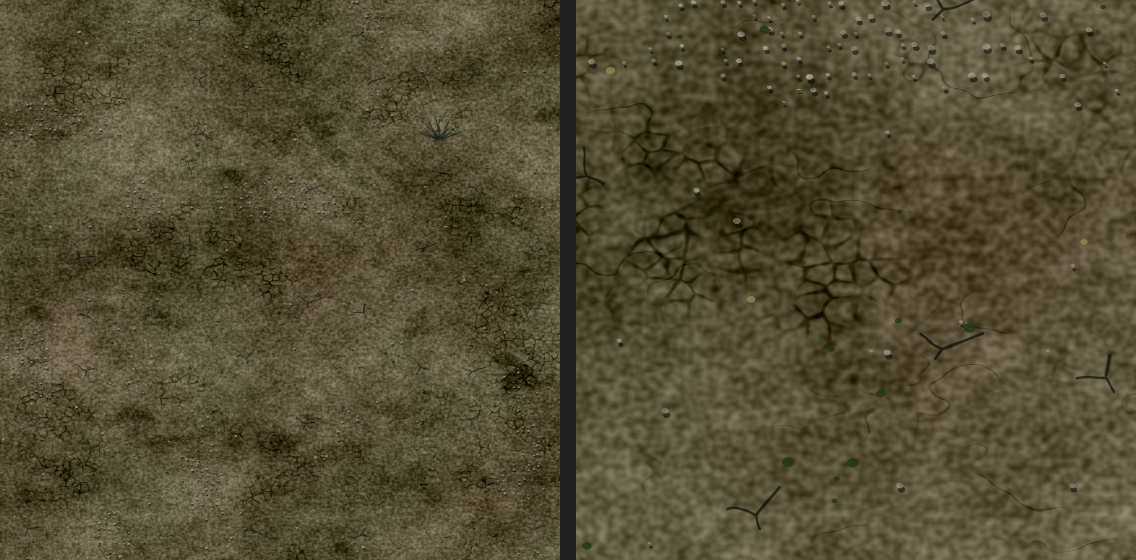
Left, the full canvas; right, a detail of the centre.
Write a Shadertoy shader that draws this texture.

```glsl
// Dry olive-brown ground: broad cloudy stains, fine grit and patches of cracked mud.
// Gradient noise sets the tone, Voronoi borders draw the cracks, and hashed grids
// scatter pebbles, pale flecks, small leaves and twigs; one grass tuft is added.
#define DARK_EARTH vec3(0.20, 0.175, 0.075)
#define LIGHT_EARTH vec3(0.47, 0.44, 0.345)
#define BASE_TONE 0.55
#define STAIN_CONTRAST 0.64
#define MOTTLE_CONTRAST 0.32
#define GRIT_CONTRAST 0.46
#define CRACK_CELLS vec2(62.0, 76.0)
#define CRACK_DEPTH 0.55
#define PEBBLE_COLOR vec3(0.56, 0.55, 0.48)
#define FLECK_COLOR vec3(0.60, 0.55, 0.34)
#define LEAF_COLOR vec3(0.13, 0.21, 0.08)
#define TUFT_POSITION vec2(0.785, 0.752)

const float TAU = 6.28318;

// Two random values in 0..1 for each lattice point
vec2 hash2(vec2 cell) {
    uvec2 v = uvec2(ivec2(cell)) * 1664525u + 1013904223u;
    for (int i = 0; i < 2; i++) {
        v.x += v.y * 1664525u;
        v.y += v.x * 1664525u;
        v ^= v >> 16u;
    }
    return vec2(v & 0xffffu) / 65535.0;
}

float cornerSlope(vec2 cell, vec2 offset) {
    float angle = TAU * hash2(cell).x;
    return dot(vec2(cos(angle), sin(angle)), offset);
}

float gradientNoise(vec2 p) {
    vec2 i = floor(p), f = p - i, e = vec2(1.0, 0.0);
    vec2 w = f * f * f * (f * (f * 6.0 - 15.0) + 10.0);
    float low = mix(cornerSlope(i, f), cornerSlope(i + e, f - e), w.x);
    float high = mix(cornerSlope(i + e.yx, f - e.yx), cornerSlope(i + 1.0, f - 1.0), w.x);
    return mix(low, high, w.y);
}

float fbm(vec2 p, int octaves) {
    float sum = 0.0, amplitude = 1.0;
    for (int i = 0; i < octaves; i++) {
        sum += amplitude * gradientNoise(p);
        p = mat2(1.94, 0.5, -0.5, 1.94) * p + 17.3;
        amplitude *= 0.55;
    }
    return sum;
}

// x: gap between the two nearest cell centres, y: random tone of the nearest cell
vec2 mudCells(vec2 p) {
    vec2 base = floor(p);
    float nearest = 9.0, second = 9.0, tone = 0.0;
    for (int y = -1; y <= 1; y++)
    for (int x = -1; x <= 1; x++) {
        vec2 cell = base + vec2(x, y), r = hash2(cell);
        float d = length(cell + 0.1 + 0.8 * r - p);
        if (d < nearest) { second = nearest; nearest = d; tone = r.x; }
        else second = min(second, d);
    }
    return vec2(second - nearest, tone);
}

// Clustered small grains, one at most in each grid cell
float grains(vec2 uv, float cells, float seed, float density) {
    vec2 p = uv * cells, cell = floor(p);
    vec2 place = hash2(cell + seed), kind = hash2(cell + seed + 311.0);
    float cluster = smoothstep(0.2, 0.5, gradientNoise(uv * 7.0 + seed));
    float present = step(kind.x, density * (cluster + 0.025));
    float radius = mix(0.12, 0.3, kind.y * kind.y);
    float d = length((p - cell - 0.3 - 0.4 * place) * vec2(1.0, 1.3)) - radius;
    float soft = 0.7 * cells / iResolution.y;
    return present * (1.0 - smoothstep(-soft, soft, d));
}

float segment(vec2 p, vec2 tip) {
    return length(p - tip * clamp(dot(p, tip) / dot(tip, tip), 0.0, 1.0));
}

float stroke(float d, float halfWidth) {
    float soft = 0.8 / iResolution.y;
    return 1.0 - smoothstep(halfWidth - soft, halfWidth + soft, d);
}

// Sparse forked twigs on a coarse grid
float twigs(vec2 uv) {
    vec2 p = uv * 10.0, cell = floor(p), r = hash2(cell + 71.0);
    vec2 local = p - cell - 0.35 - 0.3 * hash2(cell + 93.0);
    local += 0.05 * gradientNoise(uv * 60.0);
    float d = 9.0;
    for (int i = 0; i < 3; i++) {
        float angle = TAU * r.y + float(i) * 1.9;
        d = min(d, segment(local, vec2(cos(angle), 0.6 * sin(angle)) * (0.25 - 0.06 * float(i))));
    }
    return step(r.x, 0.3) * stroke(d / 10.0, 0.0008);
}

float grassTuft(vec2 p) {
    float mask = 0.0;
    for (int i = 0; i < 13; i++) {
        vec2 r = hash2(vec2(i, 5));
        float lean = (float(i) / 12.0 - 0.5) * 2.4;
        vec2 tip = vec2(sin(lean), cos(lean)) * mix(0.016, 0.036, r.x);
        mask = max(mask, stroke(segment(p - vec2((r.y - 0.5) * 0.014, 0.0), tip), 0.0009));
    }
    return mask;
}

void mainImage(out vec4 fragColor, in vec2 fragCoord) {
    vec2 uv = fragCoord / iResolution.y;

    // Stains, mottling and grit
    float tone = BASE_TONE + STAIN_CONTRAST * fbm(uv * vec2(3.6, 5.2) + 4.7, 5);
    tone += MOTTLE_CONTRAST * fbm(uv * vec2(30.0, 46.0) + 31.0, 3);
    float grit = gradientNoise(uv * vec2(125.0, 165.0)) + gradientNoise(uv * vec2(215.0, 245.0) + 9.4);
    tone += GRIT_CONTRAST * grit;
    tone -= 0.5 * smoothstep(0.3, 0.7, fbm(uv * vec2(6.0, 12.0) + 53.0, 4));

    // Cracked mud in patches, plus faint stray cracks
    vec2 warp = vec2(gradientNoise(uv * 38.0), gradientNoise(uv * 38.0 + 60.0)) * 0.007;
    vec2 mud = mudCells((uv + warp) * CRACK_CELLS);
    float patches = smoothstep(0.0, 0.4, fbm(uv * vec2(5.0, 6.5) + 80.0, 3));
    float broken = smoothstep(-0.3, 0.2, gradientNoise(uv * 32.0 + 14.0));
    tone -= CRACK_DEPTH * patches * broken * (1.0 - smoothstep(0.03, 0.24, mud.x));
    tone += patches * (0.16 * (mud.y - 0.5) - 0.1);
    float stray = abs(fbm(uv * vec2(13.0, 19.0) + 120.0, 3));
    tone -= 0.35 * (1.0 - smoothstep(0.005, 0.03, stray)) * smoothstep(0.0, 0.3, gradientNoise(uv * 15.0 + 40.0));

    // Earth colour with a slow drift between brown and green
    vec3 color = mix(DARK_EARTH, LIGHT_EARTH, tone);
    color += vec3(0.03, -0.008, 0.012) * gradientNoise(uv * 4.5 + 200.0);

    // Scattered grains with a small shadow below the pebbles
    color *= 1.0 - 0.5 * grains(uv + vec2(-0.001, 0.0025), 115.0, 20.0, 0.4);
    color = mix(color, PEBBLE_COLOR + 0.2 * grit, 0.75 * grains(uv, 115.0, 20.0, 0.4));
    color = mix(color, FLECK_COLOR, 0.75 * grains(uv, 95.0, 47.0, 0.13));
    color = mix(color, LEAF_COLOR, 0.8 * grains(uv, 75.0, 85.0, 0.12));

    // Twigs and the grass tuft
    color *= 1.0 - 0.6 * twigs(uv);
    vec2 fromTuft = uv - TUFT_POSITION;
    color *= 1.0 - 0.5 * exp(-dot(fromTuft, fromTuft * vec2(1.0, 5.0)) * 4500.0);
    color = mix(color, vec3(0.07, 0.13, 0.09), 0.85 * grassTuft(fromTuft));

    fragColor = vec4(max(color, vec3(0.03, 0.025, 0.01)), 1.0);
}
```
